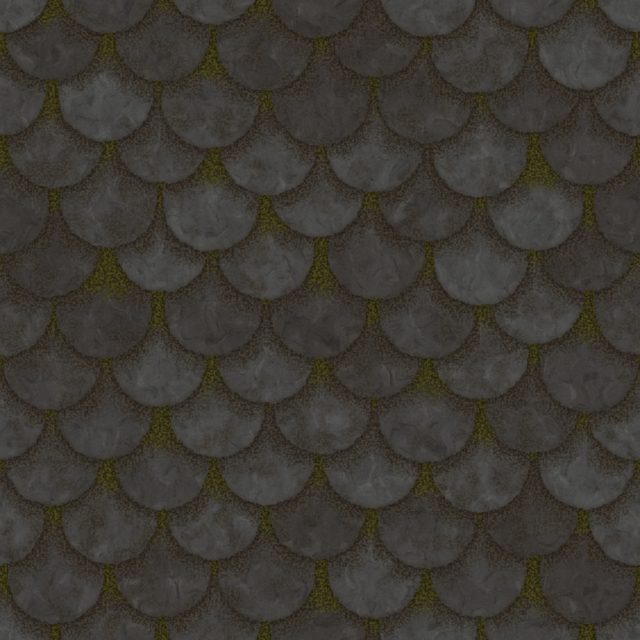
Reproduce this texture procedurally as a three.js fragment shader.

```glsl
varying vec2 vUv;

const float COLUMNS = 6.0;
const float ROW_STEP = 0.5;
const float ROW_OFFSET = 0.375;
const float RADIUS = 0.46;

const vec3 SLATE_BROWN = vec3(0.236, 0.222, 0.212);
const vec3 SLATE_GREY = vec3(0.288, 0.288, 0.283);
const vec3 DIRT_DARK = vec3(0.163, 0.137, 0.108);
const vec3 DIRT_LIGHT = vec3(0.262, 0.232, 0.190);
const vec3 MOSS_DARK = vec3(0.165, 0.145, 0.070);
const vec3 MOSS_LIGHT = vec3(0.300, 0.285, 0.085);

vec3 hash3(vec2 cell) {
  vec3 h = fract(cell.xyx * vec3(0.1031, 0.1030, 0.0973));
  h += dot(h, h.yxz + 33.33);
  return fract((h.xxy + h.yzz) * h.zyx);
}

float cornerGradient(vec2 cell, vec2 offset, vec2 period) {
  float angle = 6.2832 * hash3(mod(cell, period) + 7.0).x;
  return dot(vec2(cos(angle), sin(angle)), offset);
}

// Gradient noise that wraps at the canvas border
float noise(vec2 p, vec2 freq) {
  vec2 period = COLUMNS * freq;
  vec2 cell = floor(p * freq);
  vec2 f = fract(p * freq);
  vec2 u = f * f * f * (f * (f * 6.0 - 15.0) + 10.0);
  vec2 e = vec2(1.0, 0.0);
  float low = mix(cornerGradient(cell, f, period),
                  cornerGradient(cell + e.xy, f - e.xy, period), u.x);
  float high = mix(cornerGradient(cell + e.yx, f - e.yx, period),
                   cornerGradient(cell + e.xx, f - e.xx, period), u.x);
  return 1.4 * mix(low, high, u.y);
}

float fbm(vec2 p, vec2 freq) {
  float sum = 0.0;
  float gain = 0.5;
  for (int i = 0; i < 4; i++) {
    sum += gain * noise(p, freq);
    freq *= 2.0;
    gain *= 0.6;
  }
  return sum;
}

// Round below the centre, straight sides above it
float scaleDistance(vec2 q, float radius) {
  return length(vec2(q.x, min(q.y, 0.0))) - radius;
}

// Weathered stone: tone per scale, blotches, streaks, pits and pale scuffs
vec3 slateColor(vec2 p, vec3 rnd) {
  vec2 s = p + floor(rnd.xy * 40.0);
  s += 0.10 * vec2(noise(s, vec2(5.0)), noise(s + 2.0, vec2(5.0)));
  float blotch = fbm(s, vec2(3.0));
  float streak = noise(s, vec2(17.0, 5.0));
  float tone = smoothstep(0.05, 0.95, rnd.z) + 0.55 * blotch;
  vec3 color = mix(SLATE_BROWN, SLATE_GREY, clamp(tone, -0.1, 1.2));
  color *= 1.0 + 0.12 * blotch + 0.05 * streak;
  color *= 1.0 - 0.16 * smoothstep(0.12, 0.45, fbm(s + 3.0, vec2(8.0)));
  color += 0.045 * smoothstep(0.10, 0.50, fbm(s + 5.0, vec2(7.0, 5.0)));
  return color;
}

vec3 speckled(vec3 dark, vec3 light, float grain) {
  return mix(dark, light, smoothstep(-0.6, 0.6, grain));
}

void main() {
  vec2 p = vUv * COLUMNS;
  float patches = fbm(p, vec2(4.0));
  float grain = 0.45 * noise(p, vec2(29.0)) + 0.75 * noise(p, vec2(47.0));
  float wobble = 0.014 * noise(p, vec2(7.0)) + 0.010 * noise(p, vec2(25.0));
  float baseRow = floor(p.y / ROW_STEP - ROW_OFFSET);

  vec3 color = DIRT_DARK;
  float grime = 1.0;
  float moss = 0.0;
  float shade = 1.0;

  // Each higher row overlaps the rows below it
  for (int i = -2; i <= 1; i++) {
    float row = baseRow + float(i);
    float shift = 0.5 * (1.0 - mod(row, 2.0));
    float column = floor(p.x - shift + 0.5);
    vec2 id = mod(vec2(column, row), vec2(COLUMNS, COLUMNS / ROW_STEP));
    vec3 rnd = hash3(id + 19.0);
    vec3 wear = hash3(id + 71.0);

    vec2 center = vec2(column + shift, (row + ROW_OFFSET) * ROW_STEP + RADIUS);
    vec2 q = p - center - (rnd.xy - 0.5) * vec2(0.06, 0.17);
    float d = scaleDistance(q, RADIUS - 0.02 * wear.z) + wobble;
    float cover = smoothstep(0.012, -0.012, d);

    // Dirt and shade gather beneath the overhanging edge
    float nearEdge = smoothstep(0.24, 0.02, d + 0.14 * patches + 0.03 * grain);
    float contact = 1.0 - 0.17 * smoothstep(0.06, 0.0, d);
    float ownDirt = smoothstep(0.05, 0.70, patches + 0.5 * wear.x - 0.10 + 0.12 * grain);
    ownDirt = max(0.6 * ownDirt, 0.45 * smoothstep(-0.05, 0.0, d + 0.03 * grain));
    float wedge = q.y - 0.35 * abs(q.x) + 0.20 * patches + 0.36 * (wear.y - 0.5);

    color = mix(color, slateColor(p, rnd), cover);
    grime = mix(max(grime, 0.9 * nearEdge), ownDirt, cover);
    shade = mix(min(shade, contact), 1.0, cover);
    moss = mix(moss, smoothstep(0.20, 0.42, wedge + 0.06 * grain), cover);
  }

  color *= 1.0 + 0.07 * grain;
  color = mix(color, speckled(DIRT_DARK, DIRT_LIGHT, grain), grime);
  color = mix(color, speckled(MOSS_DARK, MOSS_LIGHT, grain), 0.85 * moss);
  gl_FragColor = vec4(color * shade, 1.0);
}
```
